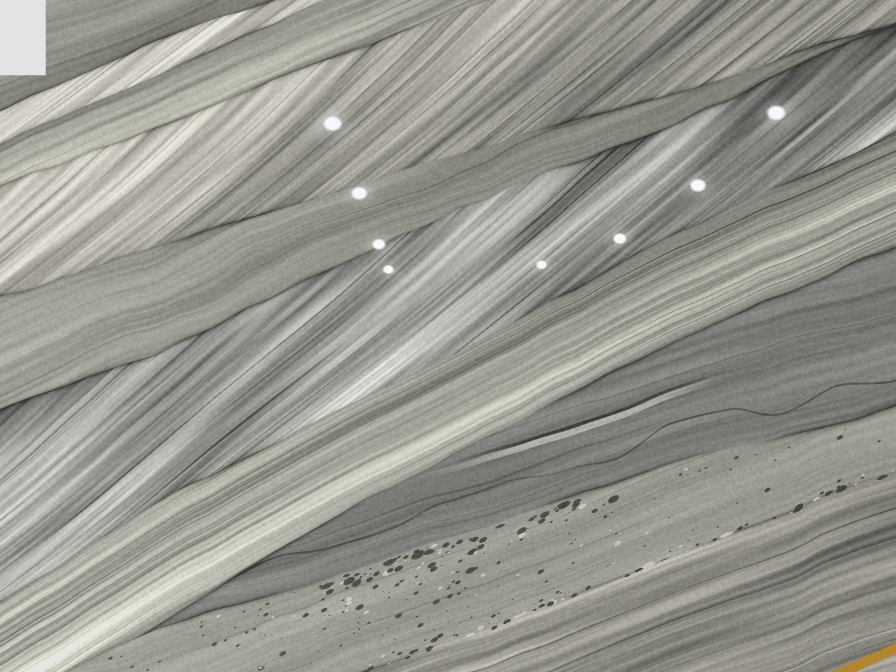
A Shadertoy shader for this texture:

```glsl
// Polished slab of cross-bedded grey sandstone with slanting layers, pebbles and lamp glints.
#define FORESET_CONTRAST 0.35
#define LAMINA_CONTRAST 0.27
#define MASSIVE_CONTRAST 0.13
#define LINE_DEPTH 0.75
#define SEAM_DARKNESS 0.30
#define SEAM_WIDTH 0.0028
#define GRAIN 0.055
#define WARM vec3(1.01, 1.0, 0.95)
#define OLIVE vec3(1.0, 1.005, 0.94)
#define COOL vec3(0.99, 1.0, 0.965)

float hash(vec2 p) {
    vec3 q = fract(p.xyx * 0.1031);
    q += dot(q, q.yzx + 33.33);
    return fract((q.x + q.y) * q.z);
}

float noise(vec2 p) {
    vec2 i = floor(p), f = fract(p);
    f *= f * (3.0 - 2.0 * f);
    return mix(mix(hash(i), hash(i + vec2(1, 0)), f.x),
               mix(hash(i + vec2(0, 1)), hash(i + vec2(1, 1)), f.x), f.y);
}

// Fine stripes and broken hairlines, long in the first coordinate
float streaks(float along, float across) {
    float sum = 0.07, amp = 0.78, freq = 16.0;
    for (int i = 0; i < 5; i++) {
        sum += amp * (noise(vec2(along * (1.0 + float(i)) + 17.0 * float(i), across * freq + 40.0)) - 0.5);
        amp *= 0.9;
        freq *= 2.0;
    }
    for (int i = 0; i < 2; i++) {
        float rows = across * (38.0 + 31.0 * float(i)) + 80.0, row = floor(rows);
        float offset = abs(rows - row - 0.2 - 0.6 * hash(vec2(row, 5.0)));
        float breaks = smoothstep(0.35, 0.6, noise(vec2(along * 2.5, row * 3.7)));
        float depth = hash(vec2(row, 9.0)) - 0.25;
        sum -= LINE_DEPTH * depth * breaks * smoothstep(0.1, 0.03, offset);
    }
    return sum;
}

// Height of a wavering bed boundary
float bed(float x, float y0, float slope, float bend) {
    return y0 + slope * x + bend * x * x + 0.022 * (noise(vec2(x * 4.0, y0 * 31.0 + 50.0)) - 0.5)
         + 0.006 * (noise(vec2(x * 22.0, y0 * 57.0 + 90.0)) - 0.5);
}

// Paints a bed below its boundary, with an uneven dark seam on top
void lay(inout vec3 color, float depth, float x, float tone, vec3 tint) {
    color = mix(color, tone * tint, smoothstep(-0.0012, 0.0012, depth));
    float patches = smoothstep(-0.1, 0.7, noise(vec2(x * 9.0, tint.z * 300.0)));
    color -= SEAM_DARKNESS * patches * exp(-abs(depth) / SEAM_WIDTH);
}

// Steep stripes that flatten toward the base of their bed
float foresets(vec2 p, float slope, float height) {
    return streaks(p.x + p.y, p.y - slope * p.x - 0.8 * height * height + 0.012 * noise(p * 3.0));
}

// Scattered stones: x is coverage, y is brightness
vec2 pebbles(vec2 p, float cells, float density) {
    vec2 result = vec2(0.0, 0.3), g = p * cells;
    for (int i = 0; i < 9; i++) {
        vec2 cell = floor(g) + vec2(i % 3 - 1, i / 3 - 1);
        vec2 q = g - cell - 0.2 - 0.6 * vec2(hash(cell), hash(cell + 31.7));
        q.y -= 0.4 * q.x;
        float radius = 0.6 * hash(cell + 71.3) * smoothstep(0.0, 0.25, density - hash(cell + 17.0));
        float cover = smoothstep(0.1, -0.1, length(q * vec2(0.8, 1.3)) - radius) * step(0.05, radius);
        if (cover > result.x) result = vec2(cover, hash(cell + 53.0) > 0.25 ? 0.27 : 0.8);
    }
    return result;
}

void mainImage(out vec4 fragColor, in vec2 fragCoord) {
    vec2 p = fragCoord / iResolution.y;
    float x = p.x, y = p.y, wave = 0.025 * noise(p * vec2(5.0, 8.0));
    // Bed boundaries, top to bottom
    float bandTop = bed(x, 0.785, 0.45, 0.0);
    float massiveTop = bed(x, 0.565, 0.30, 0.0);
    float mainTop = bed(x, 0.384, 0.43, 0.0);
    float laminaTop = bed(x, 0.115, 0.57, -0.038);
    float darkTop = bed(x, -0.075, 0.64, -0.08);
    float pebbleTop = bed(x, -0.03, 0.37, -0.035);
    float baseTop = bed(x, -0.20, 0.37, 0.0);
    // Upper beds
    vec3 color = OLIVE * (0.54 + MASSIVE_CONTRAST * streaks(x, y - 0.4 * x + wave));
    lay(color, bed(x, 0.835, 0.4, 0.0) - y, x, 0.68 + FORESET_CONTRAST * foresets(p, 0.7, y - bandTop), WARM);
    lay(color, bandTop - y, x, 0.58 + 0.2 * streaks(x, y - bandTop + 0.3 * wave), OLIVE);
    lay(color, bed(x, 0.715, 0.382, 0.0) - y, x, 0.66 - 0.09 * x + 0.3 * foresets(p, 0.76, y - massiveTop), WARM);
    lay(color, massiveTop - y, x, 0.6 - 0.05 * x + MASSIVE_CONTRAST * streaks(x, y - mainTop + 1.6 * wave), OLIVE);
    // Main foresets, darkest beneath their upper seam, then parallel laminae
    float shade = 0.1 * exp(-max(mainTop - y, 0.0) / 0.05);
    lay(color, mainTop - y, x, 0.64 - shade + FORESET_CONTRAST * foresets(p, 0.79, y - laminaTop), COOL);
    float across = 1.5 * (y - mix(laminaTop, darkTop, 0.5));
    lay(color, laminaTop - y, x, 0.63 + LAMINA_CONTRAST * streaks(x * 0.6, across), OLIVE);
    // Smooth dark bed with a pale seam and a crack
    float tone = 0.51 + MASSIVE_CONTRAST * streaks(x, y - pebbleTop + wave);
    float seam = y - 0.06 - 0.354 * x + 0.012 * (noise(vec2(x * 14.0, 3.0)) - 0.5);
    float taper = smoothstep(0.62, 0.8, x) * smoothstep(1.1, 0.95, x);
    tone += taper * (0.24 * smoothstep(0.006, 0.004, abs(seam)) - 0.2 * smoothstep(0.004, 0.001, abs(seam - 0.008)));
    float crack = abs(y - pebbleTop - 0.06 + 0.03 * noise(vec2(x * 12.0, 9.0)));
    tone -= 0.2 * smoothstep(0.0025, 0.0005, crack) * noise(vec2(x * 6.0, 1.0));
    lay(color, darkTop - y, x, tone, COOL);
    // Pebbly bed and the laminated base
    lay(color, pebbleTop - y, x, 0.62 + 0.1 * streaks(x, y - baseTop + wave), OLIVE);
    float inBed = smoothstep(0.0, 0.012, pebbleTop - y) * smoothstep(-0.008, 0.0, y - baseTop);
    float cluster = exp(-pow((x - 0.62) / 0.22, 2.0) - max(pebbleTop - y, 0.0) / 0.035);
    float density = inBed * (0.13 + 0.7 * cluster + 0.5 * exp(-abs(y - baseTop) / 0.007));
    lay(color, baseTop - y, x, 0.58 + LAMINA_CONTRAST * streaks(x, y - baseTop + 0.4 * wave), WARM);
    for (int i = 0; i < 2; i++) {
        vec2 stone = pebbles(p, 65.0 + 50.0 * float(i), density);
        color = mix(color, stone.y * WARM, 0.9 * stone.x);
    }
    // Grain and sheen
    color += GRAIN * (noise(p * 330.0) - 0.5) + 0.05 * (0.7 - x);
    color = clamp(color, 0.22, 0.9);
    // Two rows of lamp glints
    for (int i = 0; i < 8; i++) {
        float t = float(i % 4) / 3.0, eased = 1.0 - pow(1.0 - t, 1.6);
        vec2 lamp = i < 4 ? mix(vec2(0.495, 0.816), vec2(0.578, 0.599), eased)
                          : mix(vec2(1.155, 0.832), vec2(0.806, 0.606), vec2(t, eased));
        float r = length((p - lamp) * vec2(80.0, 100.0)) / (1.2 - 0.5 * t);
        color = mix(color, vec3(0.97, 0.97, 0.99), max(smoothstep(1.2, 0.6, r), 0.3 * exp(-0.4 * r * r)));
    }
    // Blank card and ochre strip
    color = mix(color, vec3(0.9, 0.89, 0.9), smoothstep(0.001, -0.001, max(x - 0.068, 0.888 - y)));
    float strip = abs(y - 0.45 * (x - 1.255)) - 0.008;
    fragColor = vec4(mix(color, vec3(0.7, 0.52, 0.18), smoothstep(0.002, -0.002, strip)), 1.0);
}
```
